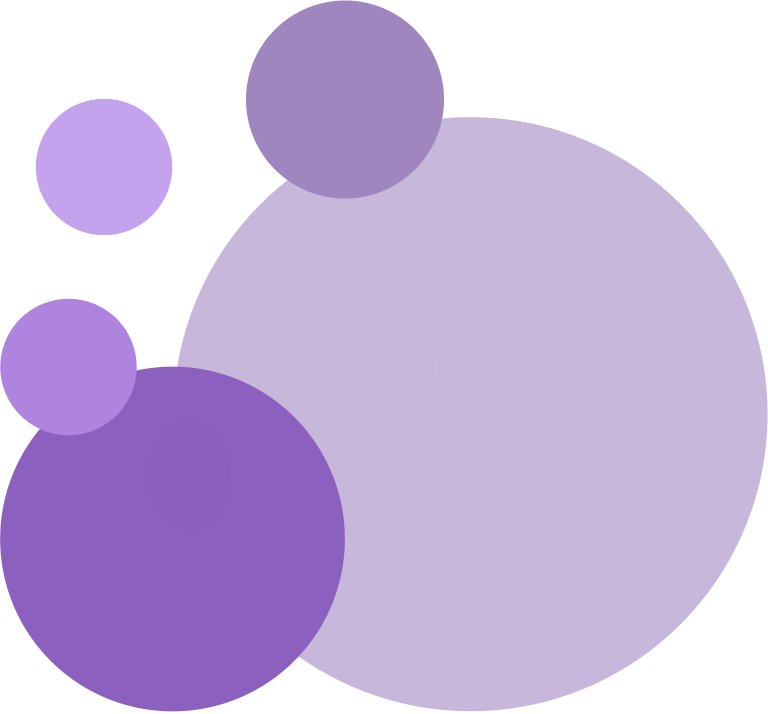
A Shadertoy shader for this background:

```glsl
#define PAPER vec3(1.0)
#define LILAC vec3(0.780, 0.718, 0.859)
#define VIOLET vec3(0.549, 0.378, 0.749)
#define MAUVE vec3(0.624, 0.525, 0.745)
#define ORCHID vec3(0.682, 0.518, 0.871)
#define LAVENDER vec3(0.769, 0.635, 0.929)
#define LILAC_TINT vec3(0.784, 0.725, 0.855)
#define VIOLET_TINT vec3(0.545, 0.365, 0.745)

// Coverage of a disc with an edge one pixel wide
float disc(vec2 p, vec2 center, float radius) {
    float d = length(p - center) - radius;
    return clamp(0.5 - d * iResolution.y, 0.0, 1.0);
}

// Soft elliptical patch
float patchMask(vec2 p, vec2 center, vec2 radii) {
    return 1.0 - smoothstep(0.88, 1.05, length((p - center) / radii));
}

void mainImage(out vec4 fragColor, in vec2 fragCoord) {
    // Canvas height is one unit
    vec2 p = fragCoord / iResolution.y;

    // Large pale disc with faint mottling
    vec3 pale = LILAC;
    pale = mix(pale, LILAC_TINT, 0.6 * patchMask(p, vec2(0.654, 0.485), vec2(0.052, 0.063)));
    pale = mix(pale, LILAC_TINT, 0.5 * patchMask(p, vec2(0.490, 0.395), vec2(0.056, 0.044)));
    vec3 color = mix(PAPER, pale, disc(p, vec2(0.6590, 0.4199), 0.4160));

    // Deep disc with a slightly darker patch
    vec3 deep = mix(VIOLET, VIOLET_TINT, 0.6 * patchMask(p, vec2(0.265, 0.335), vec2(0.063, 0.083)));
    color = mix(color, deep, disc(p, vec2(0.2416, 0.2451), 0.2414));

    // Small discs in front
    color = mix(color, MAUVE, disc(p, vec2(0.4832, 0.8606), 0.1387));
    color = mix(color, LAVENDER, disc(p, vec2(0.1457, 0.7661), 0.0955));
    color = mix(color, ORCHID, disc(p, vec2(0.0959, 0.4860), 0.0955));

    fragColor = vec4(color, 1.0);
}
```
